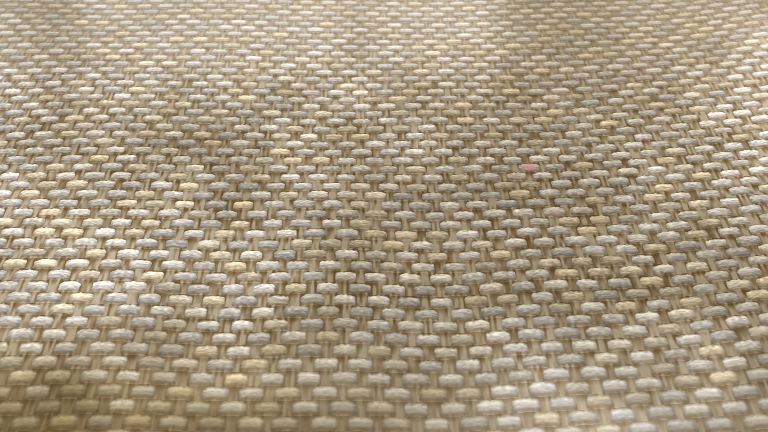
This texture is drawn by a WebGL 1 fragment shader. Its source:

```glsl
precision highp float;
uniform vec2 u_resolution;

const float FAR_PITCH = 0.028;     // column pitch at the top edge, in widths
const float PITCH_GROWTH = 0.021;  // added pitch at the bottom edge
const float ROW_DENSITY = 0.066;   // sets about 48 rows in all
const float ROW_BEND = 0.075;
const float BEND_SKEW = 1.8;       // lifts the rows more on the right
const float VANISH_X = 0.47;
const float CELL_ASPECT = 2.8;
const vec2 STITCH_HALF = vec2(0.99, 0.385);
const float STITCH_ROUND = 0.17;
const float STITCH_ARC = 1.25;
const float FRAY = 0.12;
const float FOCUS_DEPTH = 0.50;
const vec2 SPECK_POS = vec2(0.690, 0.385);

const vec3 DARK_FIBRE = vec3(0.42, 0.33, 0.20);
const vec3 TAN_FIBRE = vec3(0.71, 0.645, 0.54);
const vec3 STITCH_SHADE = vec3(0.60, 0.545, 0.47);
const vec3 STITCH_BODY = vec3(0.765, 0.715, 0.65);
const vec3 STITCH_LIGHT = vec3(0.945, 0.91, 0.855);
const vec3 HAZE = vec3(0.71, 0.66, 0.59);
const vec3 STRAW_TINT = vec3(1.01, 0.98, 0.89);
const vec3 COOL_TINT = vec3(0.99, 1.00, 1.02);
const vec3 FADE_LOW = vec3(0.87, 0.86, 0.83);
const vec3 FADE_HIGH = vec3(1.12, 1.14, 1.18);
const vec3 CORNER_TINT = vec3(0.83, 0.79, 0.66);
const vec3 SPECK_COLOR = vec3(0.74, 0.48, 0.46);

float hash(vec2 p) {
  vec3 q = fract(p.xyx * vec3(0.1031, 0.1030, 0.0973));
  q += dot(q, q.yzx + 33.33);
  return fract((q.x + q.y) * q.z);
}

float noise(vec2 p) {
  vec2 i = floor(p), f = fract(p);
  f = f * f * (3.0 - 2.0 * f);
  return mix(mix(hash(i), hash(i + vec2(1.0, 0.0)), f.x),
             mix(hash(i + vec2(0.0, 1.0)), hash(i + 1.0), f.x), f.y);
}

float roundedBox(vec2 p, vec2 halfSize, float radius) {
  vec2 q = abs(p) - halfSize + radius;
  return length(max(q, 0.0)) + min(max(q.x, q.y), 0.0) - radius;
}

// Bright weft loop; p.y runs upward from the middle of the loop
vec3 stitchColor(vec2 p, vec2 id, float detail) {
  float crown = p.y / STITCH_HALF.y - 0.30 * p.x * p.x;
  vec3 color = mix(STITCH_SHADE, STITCH_BODY, smoothstep(-1.0, -0.3, crown));
  color = mix(color, STITCH_LIGHT, 0.8 * smoothstep(-0.3, 0.6, crown));
  float thread = noise(vec2(p.x * 3.5 + id.x * 7.0, p.y * 10.0 + id.y * 13.0));
  color *= 1.0 + 0.32 * detail * (thread - 0.5);
  color *= 1.0 - 0.14 * smoothstep(0.6, 1.0, abs(p.x));
  color *= mix(COOL_TINT, STRAW_TINT, smoothstep(0.45, 1.0, hash(id + 5.3)));
  return color * mix(0.88, 1.08, hash(id + 19.7));
}

// Tan warp strands, shaded by the loop above them
vec3 warpColor(vec2 weave, float height, float edge, float detail) {
  float strand = noise(weave * vec2(12.0, 1.3));
  float light = 0.82 + 1.3 * detail * (strand - 0.5);
  light -= 0.40 * smoothstep(0.0, 0.5, height);
  light -= 0.36 * (1.0 - smoothstep(0.0, 0.2, edge));
  return mix(DARK_FIBRE, TAN_FIBRE, clamp(light, 0.0, 1.0));
}

void main() {
  vec2 uv = gl_FragCoord.xy / u_resolution;
  float depth = 1.0 - uv.y;
  float side = uv.x - VANISH_X;

  // Perspective cloth coordinates
  float bent = depth + ROW_BEND * side * side * (1.0 + BEND_SKEW * side);
  bent += 0.012 * (noise(uv * vec2(7.0, 4.0)) - 0.5);
  float pitch = FAR_PITCH + PITCH_GROWTH * bent;
  float rowRate = ROW_DENSITY / (pitch * pitch);
  vec2 weave = vec2(side / pitch + 60.0,
                    ROW_DENSITY / PITCH_GROWTH * (1.0 / FAR_PITCH - 1.0 / pitch) + 10.0);

  // Alternate rows shift by half a stitch
  float row = floor(weave.y);
  float column = weave.x + 0.5 * mod(row, 2.0);
  vec2 id = vec2(floor(column), row);
  vec2 cell = vec2(fract(column) - 0.5, 0.5 - fract(weave.y));
  vec2 jitter = vec2(hash(id + 2.1), hash(id + 8.6)) - 0.5;
  vec2 p = cell - jitter * vec2(0.10, 0.08);
  p.y += STITCH_ARC * p.x * p.x - 0.06;
  p.x *= CELL_ASPECT;
  vec2 halfSize = STITCH_HALF * (1.0 + 0.18 * jitter.yx);
  float edge = roundedBox(p, halfSize, STITCH_ROUND);
  edge += FRAY * (noise(weave * vec2(13.0, 5.0)) - 0.5);

  // Focus falls off toward the near and far edges
  float blur = smoothstep(0.12, 0.60, abs(depth - FOCUS_DEPTH));
  float pixel = rowRate / u_resolution.y;
  float softness = 0.03 + 0.22 * blur + 0.45 * pixel;
  float detail = 1.0 - 0.70 * blur;
  float cover = 1.0 - smoothstep(-softness, softness, edge);
  vec3 color = mix(warpColor(weave, cell.y, edge, detail),
                   stitchColor(p, id, detail), cover);
  color = mix(color, HAZE, blur * mix(0.16, 0.36, uv.y));

  // Uneven fading and a warm near corner
  float fade = 0.65 * noise(uv * vec2(4.0, 3.0) + 4.0)
             + 0.35 * noise(uv * vec2(13.0, 9.0) + 9.0);
  color *= mix(FADE_LOW, FADE_HIGH, smoothstep(0.15, 0.85, fade));
  float corner = smoothstep(0.6, 0.0, length(uv * vec2(0.8, 1.8)));
  color *= mix(vec3(1.0), CORNER_TINT, corner);
  color *= 1.0 + 0.13 * smoothstep(0.5, 1.0, uv.y) * uv.x;

  // One small stained tuft
  vec2 speck = (vec2(uv.x, depth) - SPECK_POS) * vec2(1.0, 0.75);
  float stain = 1.0 - smoothstep(0.004, 0.011, length(speck));
  color = mix(color, SPECK_COLOR * (0.75 + 0.35 * cover), 0.7 * stain);
  gl_FragColor = vec4(clamp(color, 0.0, 1.0), 1.0);
}
```
